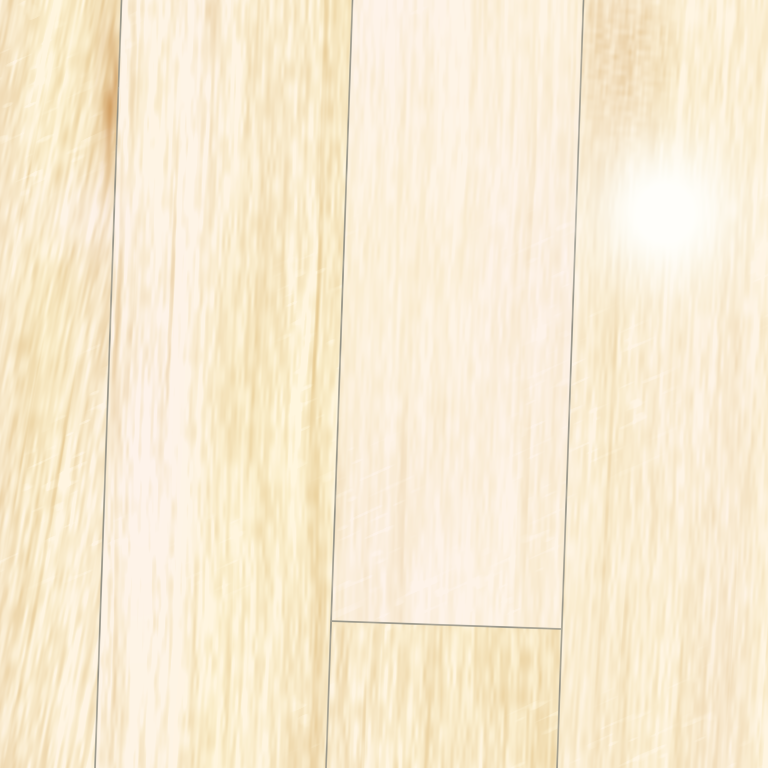
This texture is drawn by a Shadertoy shader. Its source:

```glsl
// Bleached oak floor: long tilted planks, thin grey seams, one butt joint and a soft light spot.

const vec3 PALE  = vec3(0.996, 0.954, 0.890);
const vec3 CREAM = vec3(0.981, 0.927, 0.822);
const vec3 AMBER = vec3(0.885, 0.755, 0.550);
const vec3 STAIN = vec3(0.800, 0.590, 0.340);
const vec3 SEAM  = vec3(0.570, 0.565, 0.520);
const vec3 LIGHT = vec3(1.000, 0.998, 0.980);
const vec3 HONEY_SHIFT = vec3(0.004, 0.008, -0.034);  // from rosy to yellow wood

const float TILT        = 0.0345;  // lean of the planks
const float FIRST_SEAM  = 0.1237;
const float PLANK_WIDTH = 0.3008;
const float JOINT       = 0.2062;  // height of the butt joint
const float SEAM_HALF   = 0.0011;

// One value per plank, from left to right
const vec4 TONE  = vec4(0.25, 0.15, 0.06, 0.13);
const vec4 GRAIN = vec4(1.00, 0.90, 0.42, 0.65);
const vec4 SLANT = vec4(0.15, 0.00, 0.00, 0.02);
const vec4 HONEY = vec4(0.35, 0.20, -0.25, 0.20);

float hash(vec2 p) {
    vec3 q = fract(p.xyx * vec3(0.1031, 0.1030, 0.0973));
    q += dot(q, q.yzx + 33.33);
    return fract((q.x + q.y) * q.z);
}

float noise(vec2 p) {
    vec2 cell = floor(p), f = fract(p);
    f = f * f * (3.0 - 2.0 * f);
    float low  = mix(hash(cell), hash(cell + vec2(1, 0)), f.x);
    float high = mix(hash(cell + vec2(0, 1)), hash(cell + vec2(1, 1)), f.x);
    return mix(low, high, f.y);
}

// Fibres run along y; the result is centred near zero
float woodGrain(vec2 p, float seed) {
    p.x += 0.008 * noise(p * vec2(7.0, 4.0) + seed);
    float broad  = noise(p * vec2(26.0, 1.3) + seed) - 0.5;
    float medium = noise(p * vec2(90.0, 3.0) + seed * 2.0) - 0.5;
    float fine   = noise(p * vec2(190.0, 9.0) + seed * 3.0) - 0.5;
    float pores  = noise(p * vec2(270.0, 40.0) + seed * 4.0) - 0.5;
    float streak = smoothstep(0.76, 1.0, noise(p * vec2(100.0, 2.5) + seed * 5.0));
    return 0.22 * broad + 0.26 * medium + 0.36 * fine + 0.40 * pores + 0.34 * streak;
}

// Short pale rays that cross the fibres in patches
float flecks(vec2 p, float seed) {
    vec2 q = vec2(p.x + 0.5 * p.y, p.y - 0.5 * p.x);
    float ray = smoothstep(0.74, 0.95, noise(q * vec2(34.0, 150.0) + seed));
    return ray * smoothstep(0.50, 0.80, noise(p * vec2(9.0, 6.0) + seed));
}

float softSpot(vec2 p, vec2 centre, vec2 radius) {
    vec2 d = (p - centre) / radius;
    return exp(-dot(d, d));
}

float line(float dist, float halfWidth, float pixel) {
    return 1.0 - smoothstep(-0.7 * pixel, 0.7 * pixel, abs(dist) - halfWidth);
}

vec3 woodColor(float tone, float honey) {
    vec3 color = mix(PALE, CREAM, clamp(tone / 0.17, -0.1, 1.0));
    color = mix(color, AMBER, clamp((tone - 0.17) / 0.83, 0.0, 1.0));
    return color + honey * HONEY_SHIFT;
}

void mainImage(out vec4 fragColor, in vec2 fragCoord) {
    vec2 uv = fragCoord / iResolution.xy;
    float pixel = 1.0 / min(iResolution.x, iResolution.y);

    // Plank layout
    vec2 board = vec2(uv.x - TILT * uv.y, uv.y + TILT * uv.x);
    float u = (board.x - FIRST_SEAM) / PLANK_WIDTH;
    int plank = clamp(int(floor(u)) + 1, 0, 3);
    float across = fract(u);
    bool jointed = plank == 2;
    bool shortEnd = jointed && board.y < JOINT;

    // Tone, grain and hue of each board
    float seed = float(plank) * 17.3 + (shortEnd ? 71.0 : 5.0);
    float tone = shortEnd ? 0.24 : TONE[plank];
    float strength = shortEnd ? 1.0 : GRAIN[plank];
    float honey = shortEnd ? 0.4 : HONEY[plank];
    if (plank == 1) {
        float heart = smoothstep(0.25, 0.55, across) - 0.55;
        tone += 0.14 * heart;
        honey += 0.9 * heart;
    }
    vec2 fibre = vec2(board.x - SLANT[plank] * board.y, board.y);
    tone += 0.22 * strength * (noise(board * vec2(9.0, 3.0) + seed) - 0.5);
    tone += strength * woodGrain(fibre, seed);
    tone -= 0.12 * (0.3 + strength) * flecks(board, seed);
    honey += 0.9 * (noise(board * vec2(12.0, 2.5) + seed * 1.7) - 0.5);

    // Darker figure and worn, pale patches
    float figure = softSpot(uv, vec2(0.81, 0.93), vec2(0.055, 0.10));
    float ripple = noise(board * vec2(95.0, 150.0));
    if (plank == 3) tone += figure * (0.10 + 0.30 * ripple);
    float worn = softSpot(uv, vec2(0.10, 0.72), vec2(0.07, 0.06));
    tone -= 0.18 * worn;
    honey -= 0.8 * worn;
    vec3 color = woodColor(tone, honey);

    // Brown stain beside the first seam
    float stain = softSpot(uv, vec2(0.145, 0.87), vec2(0.016, 0.10));
    stain *= 0.20 + 0.75 * noise(board * vec2(150.0, 22.0));
    if (plank == 0) color = mix(color, STAIN, stain);

    // Seams with slightly uneven depth
    float seamDist = min(across, 1.0 - across) * PLANK_WIDTH;
    float seam = line(seamDist, SEAM_HALF, pixel);
    if (jointed) seam = max(seam, line(board.y - JOINT, SEAM_HALF, pixel));
    color = mix(color, SEAM, seam * (0.70 + 0.30 * noise(board * vec2(40.0, 55.0))));

    // Reflected light
    float glow = softSpot(uv, vec2(0.866, 0.722), vec2(0.088, 0.088));
    color = mix(color, LIGHT, min(1.0, 1.2 * glow));
    fragColor = vec4(clamp(color, 0.0, 1.0), 1.0);
}
```
